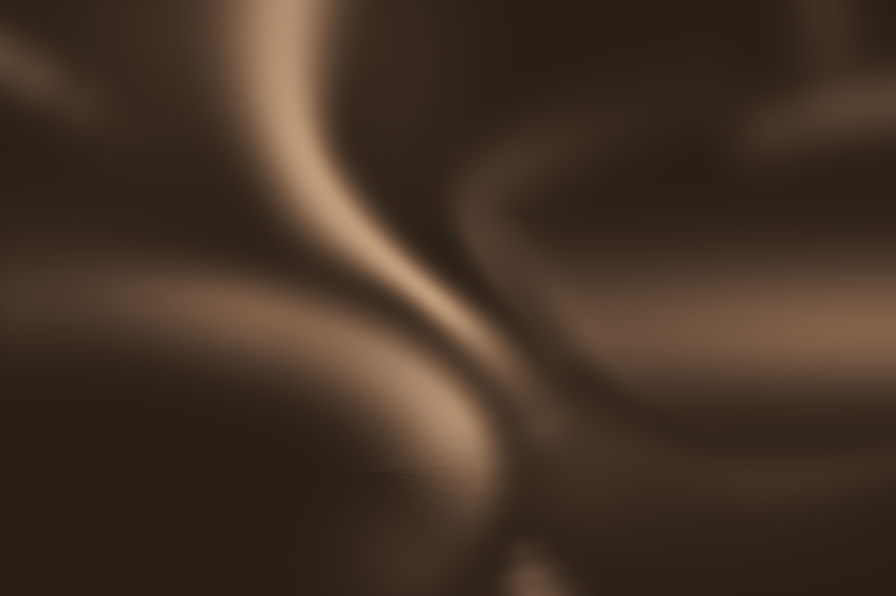
Write a Shadertoy shader that draws this background.

```glsl
// Palette, from shadow to highlight
const vec3 SHADOW = vec3(0.155, 0.115, 0.085);
const vec3 BRONZE = vec3(0.490, 0.370, 0.280);
const vec3 SATIN = vec3(0.820, 0.670, 0.530);

// Bezier control points of the folds; the canvas spans 1.5 by 1
const mat4x2 RIDGE = mat4x2(0.488, 1.04, 0.41, 0.58, 0.762, 0.566, 0.908, 0.293);
const mat4x2 DRAPE = mat4x2(0.04, 0.496, 0.469, 0.547, 0.986, 0.336, 0.723, 0.063);
const mat4x2 HOOK = mat4x2(1.172, 0.834, 0.645, 0.688, 0.771, 0.639, 0.928, 0.414);
const mat4x2 CREASE = mat4x2(0.938, 0.316, 1.133, 0.18, 1.309, 0.18, 1.543, 0.238);
const mat4x2 CORNER = mat4x2(1.563, 0.834, 1.406, 0.824, 1.328, 0.805, 1.172, 0.727);
const mat4x2 STREAK = mat4x2(1.377, 1.02, 1.38, 0.97, 1.39, 0.92, 1.397, 0.863);
const mat4x2 WISP = mat4x2(-0.02, 0.912, 0.05, 0.88, 0.13, 0.83, 0.195, 0.785);
const mat4x2 TAIL = mat4x2(0.869, 0.111, 0.875, 0.07, 0.885, 0.03, 0.9, -0.02);

const int CURVE_STEPS = 24;
const float BAND_Y = 0.443;
const float BAND_RISE = 0.12;
const float BAND_DROP = 0.10;
const float BAND_EDGE = 0.10;

vec2 bezier(mat4x2 c, float t) {
    float s = 1.0 - t;
    return c * vec4(s * s * s, 3.0 * s * s * t, 3.0 * s * t * t, t * t * t);
}

// Smooth blend of four keys spaced evenly along a curve
float along(vec4 keys, float t) {
    vec3 k = smoothstep(0.0, 1.0, t * 3.0 - vec3(0.0, 1.0, 2.0));
    return keys.x + dot(keys.yzw - keys.xyz, k);
}

// Light of a fold with separate falloff left and right of its direction
float fold(vec2 p, mat4x2 curve, vec4 light, vec4 leftWidth, vec4 rightWidth) {
    float nearest = 1e9, t = 0.0, side = 0.5;
    vec2 a = bezier(curve, 0.0);
    for (int i = 0; i < CURVE_STEPS; i++) {
        vec2 b = bezier(curve, float(i + 1) / float(CURVE_STEPS));
        vec2 dir = b - a;
        float h = clamp(dot(p - a, dir) / dot(dir, dir), 0.0, 1.0);
        vec2 away = p - a - h * dir;
        float d = length(away);
        if (d < nearest) {
            nearest = d;
            t = (float(i) + h) / float(CURVE_STEPS);
            float turn = dir.x * away.y - dir.y * away.x;
            side = 0.5 + 0.5 * turn / (length(dir) * d + 1e-6);
        }
        a = b;
    }
    float width = mix(along(rightWidth, t), along(leftWidth, t), side);
    float r = nearest / width;
    return along(light, t) * exp(-r * r);
}

float glow(vec2 p, vec2 center, vec2 radius) {
    vec2 q = (p - center) / radius;
    return exp(-dot(q, q));
}

// Broad horizontal sheen cut off by a curved edge on its left
float band(vec2 p) {
    float s = max((0.61 - p.y) / 0.39, -0.5);
    float edge = 0.785 + 0.254 * s + 0.215 * pow(max(s, 0.0), 5.0);
    float y = p.y - BAND_Y;
    float r = y / (y > 0.0 ? BAND_RISE : BAND_DROP);
    float level = mix(0.34, 0.52, smoothstep(0.9, 1.45, p.x));
    return level * exp(-r * r) * smoothstep(edge, edge + BAND_EDGE, p.x);
}

// Overlay two lights without clipping
float screenLight(float a, float b) {
    return 1.0 - (1.0 - a) * (1.0 - b);
}

void mainImage(out vec4 fragColor, in vec2 fragCoord) {
    vec2 p = fragCoord / iResolution.xy * vec2(1.5, 1.0);

    // Soft ambient light
    float light = 0.01;
    light += 0.11 * glow(p, vec2(0.30, 0.95), vec2(0.18, 0.22));
    light += 0.08 * glow(p, vec2(0.66, 0.90), vec2(0.12, 0.22));
    light += 0.11 * glow(p, vec2(0.97, 0.25), vec2(0.11, 0.12));
    light += 0.06 * glow(p, vec2(1.17, 0.18), vec2(0.30, 0.12));
    light += 0.08 * glow(p, vec2(0.06, 0.53), vec2(0.20, 0.12));
    light += 0.07 * glow(p, vec2(0.68, 0.05), vec2(0.12, 0.12));

    // Main folds
    light = screenLight(light, band(p));
    light = screenLight(light, fold(p, HOOK, vec4(0.04, 0.17, 0.24, 0.12),
        vec4(0.06, 0.07, 0.07, 0.07), vec4(0.08, 0.06, 0.03, 0.025)));
    light = screenLight(light, fold(p, DRAPE, vec4(0.12, 0.52, 0.82, 0.08),
        vec4(0.07, 0.06, 0.05, 0.05), vec4(0.08, 0.09, 0.10, 0.11)));
    light = screenLight(light, fold(p, RIDGE, vec4(0.80, 0.90, 0.90, 0.20),
        vec4(0.082, 0.043, 0.031, 0.05), vec4(0.107, 0.07, 0.031, 0.043)));

    // Minor folds near the borders
    light = screenLight(light, fold(p, CREASE, vec4(0.0, 0.06, 0.10, 0.08),
        vec4(0.035), vec4(0.05)));
    light = screenLight(light, fold(p, CORNER, vec4(0.28, 0.25, 0.17, 0.0),
        vec4(0.06), vec4(0.06)));
    light = screenLight(light, fold(p, STREAK, vec4(0.13, 0.13, 0.11, 0.04),
        vec4(0.06), vec4(0.06)));
    light = screenLight(light, fold(p, WISP, vec4(0.30, 0.25, 0.13, 0.04),
        vec4(0.05), vec4(0.05)));
    light = screenLight(light, fold(p, TAIL, vec4(0.0, 0.14, 0.34, 0.42),
        vec4(0.03, 0.04, 0.05, 0.06), vec4(0.02, 0.03, 0.045, 0.055)));

    // Tone ramp
    vec3 color = mix(SHADOW, BRONZE, clamp(light * 2.0, 0.0, 1.0));
    color = mix(color, SATIN, clamp(light * 2.0 - 1.0, 0.0, 1.0));
    fragColor = vec4(color, 1.0);
}
```
